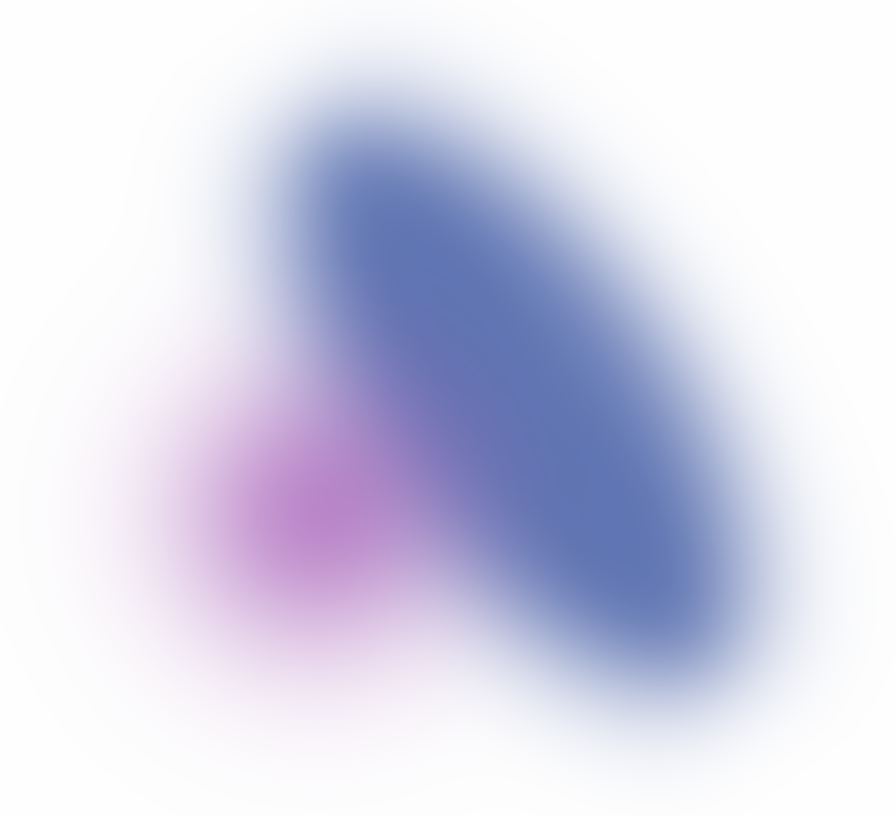
Write a WebGL 2 fragment shader that draws this background.

```glsl
#version 300 es
precision highp float;
// Two soft glows on near-white: a tilted blue ellipse with a blurred edge,
// and a round orchid haze laid over its lower left side.
// The blur is a Gaussian edge profile applied to the ellipse distance.

uniform vec2 u_resolution;
out vec4 fragColor;

// Approximate signed distance to an axis-aligned ellipse.
float ellipseDistance(vec2 q, vec2 radii) {
    float k = max(length(q / radii), 1e-3);
    float slope = max(length(q / (radii * radii)), 2.5e-3);
    return k * (k - 1.0) / slope;
}

// Coverage of a straight edge blurred by a Gaussian of width sigma.
float blurredEdge(float dist, float sigma) {
    float t = clamp(dist / sigma, -5.0, 5.0);
    return 0.5 - 0.5 * tanh(0.798 * (t + 0.0447 * t * t * t));
}

void main() {
    // Centred coordinates, in canvas heights.
    vec2 p = (gl_FragCoord.xy - 0.5 * u_resolution) / u_resolution.y;
    vec3 color = vec3(0.996);

    // Blue ellipse, its long axis falling to the right.
    vec2 axis = normalize(vec2(0.586, -0.81));
    vec2 q = p - vec2(0.083, 0.009);
    q = vec2(dot(q, axis), dot(q, vec2(-axis.y, axis.x)));
    float blue = blurredEdge(ellipseDistance(q, vec2(0.403, 0.187)), 0.064);
    color = mix(color, vec3(0.373, 0.459, 0.70), blue);

    // Orchid haze with a Gaussian falloff.
    vec2 h = (p - vec2(-0.161, -0.129)) / 0.123;
    float haze = 0.68 * exp(-0.5 * dot(h, h));
    color = mix(color, vec3(0.627, 0.325, 0.698), haze);

    fragColor = vec4(color, 1.0);
}
```
